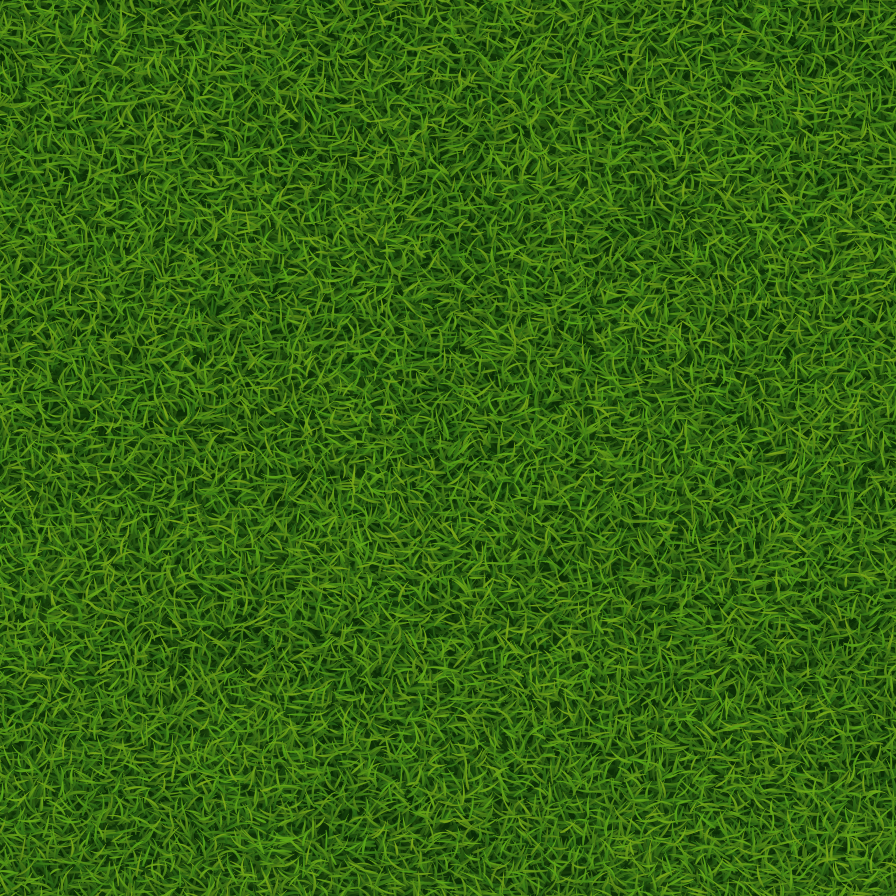
A three.js fragment shader for this texture:

```glsl
varying vec2 vUv;

vec4 hash4(vec3 p) {
  vec4 q = fract(p.xyzx * vec4(0.1031, 0.1030, 0.0973, 0.1099));
  q += dot(q, q.wzxy + 33.33);
  return fract((q.xxyz + q.yzzw) * q.zywx);
}

float gradientDot(vec2 cell, vec2 offset) {
  vec2 gradient = hash4(vec3(cell, 91.0)).xy * 2.0 - 1.0;
  return dot(gradient, offset);
}

float gradientNoise(vec2 p) {
  vec2 i = floor(p);
  vec2 f = fract(p);
  vec2 u = f * f * f * (f * (f * 6.0 - 15.0) + 10.0);
  float low = mix(gradientDot(i, f),
                  gradientDot(i + vec2(1.0, 0.0), f - vec2(1.0, 0.0)), u.x);
  float high = mix(gradientDot(i + vec2(0.0, 1.0), f - vec2(0.0, 1.0)),
                   gradientDot(i + 1.0, f - 1.0), u.x);
  return mix(low, high, u.y);
}

// Three-stop ramp from deep shade to sunlit tip
vec3 grassColor(float tone) {
  vec3 shade = vec3(0.04, 0.165, 0.018);
  vec3 leaf = vec3(0.195, 0.40, 0.08);
  vec3 sunlit = vec3(0.42, 0.65, 0.09);
  vec3 color = mix(shade, leaf, clamp(tone * 2.0, 0.0, 1.0));
  return mix(color, sunlit, clamp(tone * 2.0 - 1.0, 0.0, 1.0));
}

// Curved tapering blade: x = coverage, y = position from root to tip, z = side
vec3 blade(vec2 p, float lean, float size, float bend, float halfWidth) {
  vec2 along = vec2(sin(lean), cos(lean));
  float s = dot(p, along) / size;
  float x = dot(p, vec2(along.y, -along.x)) - bend * size * (s * s - 0.25);
  float t = s + 0.5;
  float width = halfWidth * (1.0 - t * t) * smoothstep(-0.3, 0.35, t);
  float ends = smoothstep(0.0, 0.05, t) * smoothstep(1.0, 0.95, t);
  float cover = smoothstep(0.045, -0.045, abs(x) - width) * ends;
  return vec3(cover, t, x / halfWidth);
}

void main() {
  float patches = gradientNoise(vUv * 9.0) + 0.6 * gradientNoise(vUv * 23.0);
  vec3 color = grassColor(0.04 + 0.08 * patches);

  // Layers run from broad dark blades at the bottom to fine bright ones on top
  for (int layer = 0; layer < 14; layer++) {
    float id = float(layer);
    float height = id / 13.0;
    vec2 p = vUv * 60.0 + id * vec2(7.37, 3.71);
    vec2 home = floor(p);

    for (int row = -1; row <= 1; row++) {
      for (int column = -1; column <= 1; column++) {
        vec2 cell = home + vec2(float(column), float(row));
        vec4 place = hash4(vec3(cell, id + 5.0));
        vec4 look = hash4(vec3(cell, id + 47.0));

        vec2 center = cell + 0.5 + (place.xy - 0.5) * 0.8;
        float lean = (place.z - 0.5) * 3.4;
        float size = mix(1.0, 1.9, place.w);
        float halfWidth = mix(0.17, 0.085, height) * mix(0.8, 1.2, look.y);
        vec3 b = blade(p - center, lean, size, (look.x - 0.5) * 1.2, halfWidth);

        // Tone rises with height, towards the tip and on one side of the rib
        float tone = pow(height, 1.8) * 0.92 + 0.24 * (look.z - 0.5);
        tone += 0.28 * (b.y - 0.5) * (0.3 + height);
        tone += 0.05 * smoothstep(-0.3, 0.3, b.z) + 0.10 * patches;
        vec3 tint = vec3(mix(0.84, 1.14, look.w), 1.0, 1.0);
        color = mix(color, grassColor(tone) * tint, b.x);
      }
    }
  }

  gl_FragColor = vec4(color, 1.0);
}
```
